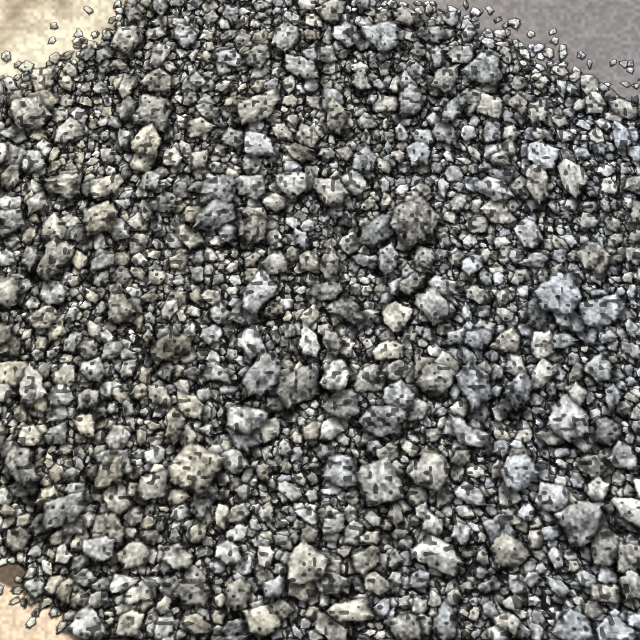
Give the GLSL for this texture, as a Shadertoy shader.

```glsl
// A heap of broken grey charcoal lumps lying in a pale, dusty metal pan.
#define LAYERS 5
#define COARSEST 12.5     // cells across for the largest lumps
#define LAYER_RATIO 1.47  // how much finer each layer below is
#define TILT 0.25         // foreshortening towards the top
#define SOFTNESS 0.0022   // edge blur in canvas units
#define ROUGHNESS 0.17    // ragged outlines
#define GRAIN 0.62        // contrast of the surface grain
#define SHADOW 0.74       // depth of the contact shadows
#define EXPOSURE 1.08
#define LIGHT_DIR vec2(-0.35, 0.94)

float hash(vec2 p) {
    return fract(sin(dot(p, vec2(127.1, 311.7))) * 43758.5453);
}

float noise(vec2 p) {
    vec2 i = floor(p), f = fract(p);
    f = f * f * (3.0 - 2.0 * f);
    return mix(mix(hash(i), hash(i + vec2(1, 0)), f.x),
               mix(hash(i + vec2(0, 1)), hash(i + vec2(1, 1)), f.x), f.y);
}

float fbm(vec2 p) {
    return 0.5 * noise(p) + 0.3 * noise(p * 2.1 + 7.3) + 0.2 * noise(p * 4.3 + 3.1);
}

vec2 toGround(vec2 uv) {
    return vec2((uv.x - 0.5) * (1.0 + 1.6 * TILT * uv.y), uv.y + TILT * uv.y * uv.y);
}

vec2 toCanvas(vec2 g) {
    float y = (sqrt(1.0 + 4.0 * TILT * g.y) - 1.0) / (2.0 * TILT);
    return vec2(g.x / (1.0 + 1.6 * TILT * y) + 0.5, y);
}

// Positive inside the heap, negative on the bare pan
float heap(vec2 uv) {
    float left = 0.83 + 0.67 * uv.x - uv.y;
    float right = 1.27 - 0.45 * uv.x - uv.y;
    float corner = uv.y - 0.13 + 0.75 * uv.x;
    return min(min(left, right), corner) + 0.05 * (noise(uv * 14.0) - 0.5);
}

vec3 pan(vec2 uv) {
    float stain = fbm(uv * 9.0);
    vec3 dusty = mix(vec3(0.66, 0.61, 0.54), vec3(0.93, 0.90, 0.83), smoothstep(0.25, 0.6, stain));
    vec3 steel = mix(vec3(0.50, 0.48, 0.47), vec3(0.68, 0.66, 0.64), stain);
    vec3 col = mix(dusty, steel, smoothstep(0.2, 0.45, uv.x));
    // Rusty floor and pale plank in the lower corner
    float plank = 0.09 - 0.52 * uv.x - uv.y;
    vec3 corner = mix(vec3(0.42, 0.37, 0.33), vec3(0.90, 0.82, 0.74), smoothstep(-0.004, 0.004, plank));
    col = mix(corner, col, step(0.4, uv.y));
    return col * (0.88 + 0.24 * noise(uv * 180.0));
}

// Convex lump cut by six planes: xy = normal of the nearest facet, z = distance
vec3 lump(vec2 d, float seed, float radius) {
    vec3 facet = vec3(0.0, 0.0, -9.0);
    for (int k = 0; k < 6; k++) {
        float r = hash(vec2(seed * 91.0, float(k) + 2.0));
        float a = (float(k) + 0.8 * r) * 1.0472;
        vec2 n = vec2(cos(a), sin(a));
        float dist = dot(d, n) - radius * (0.72 + 0.3 * fract(r * 17.0));
        if (dist > facet.z) facet = vec3(n, dist);
    }
    return facet;
}

// Lays one grid of scattered lumps over the colour below
vec3 addLumps(vec3 col, vec2 g, float scale, float density, float spread) {
    vec2 p = g * scale, cell = floor(p);
    vec2 wobble = vec2(fbm(p * 3.0), fbm(p * 3.0 + 31.0)) - 0.5;
    for (int j = 1; j >= -1; j--)
    for (int i = -1; i <= 1; i++) {
        vec2 id = cell + vec2(i, j);
        vec2 key = id + scale * 3.7;
        float seed = hash(key), pick = hash(key + 5.3), tone = hash(key + 11.9);
        vec2 centre = id + 0.5 + 0.5 * (vec2(hash(key + 2.1), hash(key + 8.7)) - 0.5);
        vec2 d = p - centre;
        if (pick > density || dot(d, d) > 0.95) continue;
        if (heap(toCanvas(centre / scale)) + spread * tone * tone < 0.0) continue;

        // Lump outline in its own turned and stretched frame
        float turn = seed * 6.2832, c = cos(turn), s = sin(turn);
        mat2 rot = mat2(c, -s, s, c);
        float stretch = 1.0 + 0.75 * fract(seed * 37.0);
        vec2 local = rot * (d + ROUGHNESS * wobble);
        vec3 facet = lump(local * vec2(1.0, stretch), seed, 0.43 + 0.2 * fract(pick * 53.0));
        float dist = facet.z / sqrt(stretch);
        col *= 1.0 - SHADOW * (1.0 - smoothstep(-0.05, 0.2, dist + 0.12 * d.y));

        float cover = 1.0 - smoothstep(-SOFTNESS * scale, SOFTNESS * scale, dist);
        if (cover <= 0.0) continue;

        // Flat top, bevelled facets, layered grain and dark pits
        float top = smoothstep(0.02, 0.19, -dist);
        float lit = dot(facet.xy * rot, LIGHT_DIR);
        vec2 fibre = local / scale;
        float grain = 0.5 * noise(fibre * vec2(55.0, 150.0) + seed * 40.0)
                    + 0.5 * noise(g * 190.0 + seed * 20.0);
        float patches = fbm(g * 48.0 + seed * 30.0);
        float v = 0.45 + 0.27 * tone + 0.24 * lit * (1.0 - 0.7 * top) + 0.05 * top;
        v += GRAIN * (grain - 0.5) + 0.5 * (patches - 0.5);
        v *= 0.45 + 0.55 * smoothstep(0.16, 0.36, noise(g * 115.0 + 9.0));
        v *= 0.72 + 0.28 * smoothstep(0.0, 0.07, -dist);
        vec3 tint = mix(vec3(1.02, 1.0, 0.94), vec3(0.98, 1.0, 1.02), fract(tone * 19.0));
        col = mix(col, max(v, 0.05) * tint, cover);
    }
    return col;
}

void mainImage(out vec4 fragColor, in vec2 fragCoord) {
    vec2 uv = fragCoord / iResolution.xy;
    vec2 g = toGround(uv);

    // Dark grit between the lumps
    float grit = noise(g * 160.0);
    vec3 col = mix(pan(uv), vec3(0.08 + 0.5 * grit * grit), smoothstep(-0.02, 0.02, heap(uv)));

    // Fine chips first, large lumps last
    for (int i = LAYERS - 1; i >= 0; i--) {
        float depth = float(i);
        float scale = COARSEST * pow(LAYER_RATIO, depth);
        col = addLumps(col, g, scale, min(0.3 + 0.17 * depth, 0.95), 0.025 * depth);
    }

    // Warm on the left, cool on the right
    col *= mix(vec3(1.015, 1.0, 0.95), vec3(0.99, 1.0, 1.02), uv.x);
    fragColor = vec4(clamp(col * EXPOSURE, 0.0, 1.0), 1.0);
}
```
